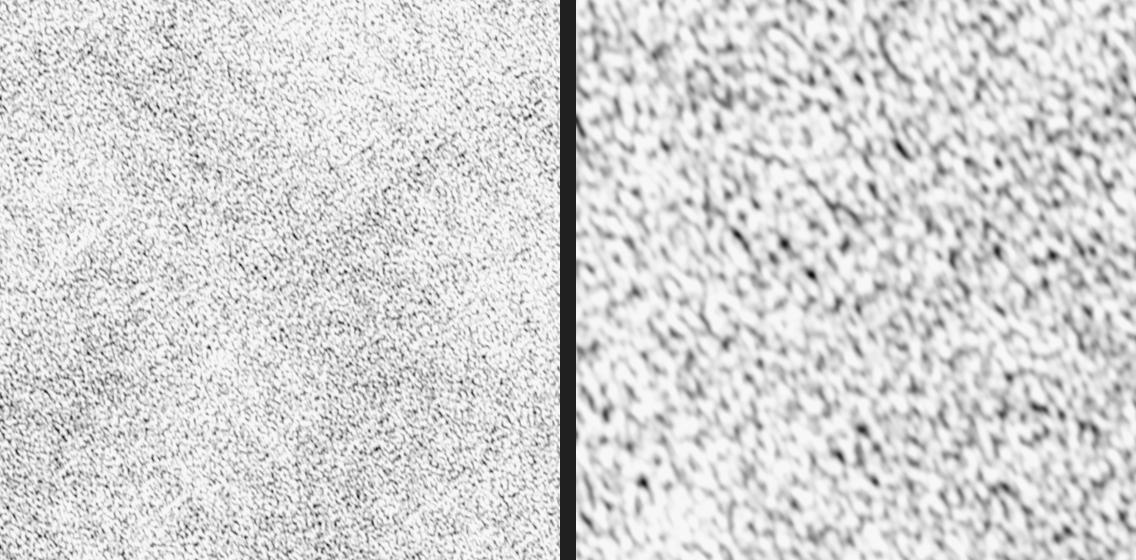
Left, the full canvas; right, a detail of the centre.
A WebGL 1 fragment shader for this texture:

```glsl
precision highp float;
uniform vec2 u_resolution;

// Random unit gradient for a lattice point
vec2 latticeGradient(vec2 cell) {
  vec3 p = fract(cell.xyx * vec3(0.1031, 0.1030, 0.0973));
  p += dot(p, p.yzx + 33.33);
  float angle = 6.28318 * fract((p.x + p.y) * p.z);
  return vec2(cos(angle), sin(angle));
}

float gradientNoise(vec2 p) {
  vec2 cell = floor(p);
  vec2 f = p - cell;
  vec2 fade = f * f * f * (f * (f * 6.0 - 15.0) + 10.0);
  float a = dot(latticeGradient(cell), f);
  float b = dot(latticeGradient(cell + vec2(1.0, 0.0)), f - vec2(1.0, 0.0));
  float c = dot(latticeGradient(cell + vec2(0.0, 1.0)), f - vec2(0.0, 1.0));
  float d = dot(latticeGradient(cell + 1.0), f - 1.0);
  return mix(mix(a, b, fade.x), mix(c, d, fade.x), fade.y);
}

// Noise stretched along a direction; frequency is (along, across)
float grain(vec2 uv, float angle, vec2 frequency, float seed) {
  vec2 along = vec2(cos(angle), sin(angle));
  vec2 across = vec2(-along.y, along.x);
  return gradientNoise(vec2(dot(uv, along), dot(uv, across)) * frequency + seed);
}

void main() {
  vec2 uv = gl_FragCoord.xy / min(u_resolution.x, u_resolution.y);

  // Two layers of fine slanted grain
  float density = 3.5 * grain(uv, -0.9, vec2(88.0, 148.0), 210.3);
  density += 2.6 * grain(uv, -1.15, vec2(125.0, 195.0), 371.7);

  // Soft clumps, broad patches and a lighter upper right
  density += 1.2 * grain(uv, -0.8, vec2(18.0, 27.0), 57.1);
  density += 0.9 * gradientNoise(uv * 3.0 + 14.6);
  density -= 0.3 * (uv.x + uv.y - 1.0);

  // Squared response: wide pale ground, sparse dark flecks
  float ink = max(0.0, 0.297 + 0.175 * density);
  gl_FragColor = vec4(vec3(0.97 - ink * ink), 1.0);
}
```
